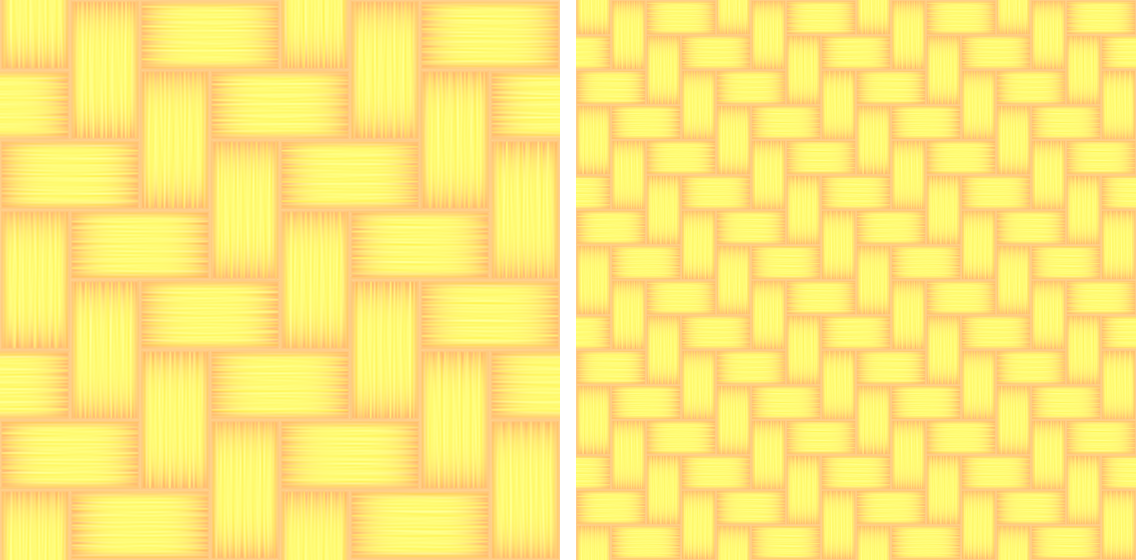
Left, the tile; right, the same tile 2 across and 2 down.
This pattern is drawn by a Shadertoy shader. Its source:

```glsl
// Twill weave of glossy yellow straw bands, each passing over two cells with orange shaded ends.
#define CELLS 8.0                         // band widths across the canvas
#define STRAW vec3(1.0, 0.985, 0.465)     // lit middle of a band
#define SHADE vec3(1.0, 0.745, 0.445)     // shaded ends and sides
#define RIM vec3(1.0, 0.82, 0.56)         // pale joint between bands
#define RIM_WIDTH 0.045                   // in band widths
#define SIDE_START 0.70                   // where side shading begins, 0 middle to 1 edge
#define END_POWER 3.8                     // steepness of the end shading
#define FIBRE_TINT vec3(0.0, 0.035, 0.19) // colour swing of the fibres
#define END_STREAKS 0.75                  // fibre contrast in the shaded ends
#define TAU 6.2831853

float hash(vec2 p) {
    return fract(sin(dot(p, vec2(12.99, 78.23))) * 4375.85);
}

// Layered sines across the band, drifting slowly along it; about -1 to 1.
float fibres(float across, float along, vec2 seed) {
    float sum = 0.0;
    for (float i = 1.0; i < 6.0; i++) {
        float phase = TAU * hash(seed + i * 3.7);
        float drift = TAU * hash(seed.yx + i * 5.3);
        float strength = 0.65 + 0.35 * sin(along * (2.0 + i) + drift);
        float cycles = 2.5 + 3.7 * i + hash(seed + i);
        sum += strength * sin(TAU * cycles * across + phase + 0.4 * sin(along * 3.0 + drift));
    }
    return sum / 2.6;
}

void mainImage(out vec4 fragColor, in vec2 fragCoord) {
    vec2 p = fragCoord / iResolution.xy * CELLS;
    vec2 cell = floor(p);
    vec2 f = fract(p);

    // Diagonal step picks the upper band and which half of it this cell shows.
    float twill = mod(cell.x + cell.y + 1.0, 4.0);
    bool upright = twill < 2.0;
    float halfIndex = mod(twill, 2.0);
    vec2 direction = upright ? vec2(0.0, 1.0) : vec2(1.0, 0.0);
    float along = halfIndex + dot(f, direction);
    float across = dot(f, direction.yx);

    // Wrapped identity gives every band its own fibres.
    vec2 start = mod(cell - halfIndex * direction, CELLS);
    vec2 seed = start + (upright ? 1.3 : 17.9);
    float fibre = fibres(across, along, seed);
    float streak = fibres(across, along * 0.5, seed + 31.7);

    // Rounded shading toward the ends and the sides.
    float endShade = pow(abs(along - 1.0), END_POWER);
    endShade *= 1.0 + END_STREAKS * streak * (1.0 - 0.4 * endShade);
    float sideShade = 0.8 * smoothstep(SIDE_START, 1.0, abs(2.0 * across - 1.0));
    float shade = clamp(1.0 - (1.0 - endShade) * (1.0 - sideShade), 0.0, 1.0);
    vec3 color = mix(STRAW, SHADE, shade);
    color += FIBRE_TINT * fibre * (0.5 - 0.2 * shade);

    // Soft pale joint around the band.
    float edge = min(min(along, 2.0 - along), min(across, 1.0 - across));
    float rim = 1.0 - smoothstep(0.0, RIM_WIDTH, edge);
    color = mix(color, RIM + 0.02 * streak, 0.9 * rim);

    fragColor = vec4(clamp(color, 0.0, 1.0), 1.0);
}
```
